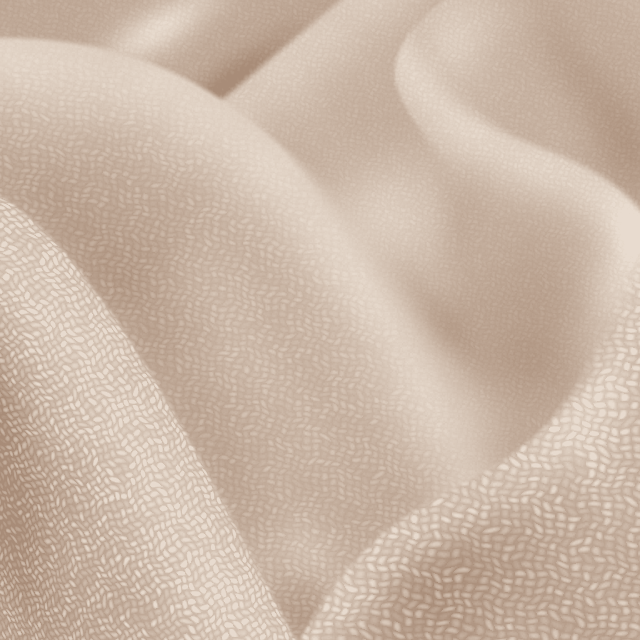
Reproduce this texture procedurally as a three.js fragment shader.

```glsl
// Softly draped linen: overlapping folds with a woven thread relief.
varying vec2 vUv;

const vec3 SHADE = vec3(0.66, 0.55, 0.47);
const vec3 LIGHT = vec3(0.91, 0.86, 0.81);
const float CONTRAST = 1.5;
const float MID_TONE = 0.51;

// Fold outlines: cubic coefficients of height over x
const vec4 CENTRE_FOLD = vec4(0.941, 0.0, -0.53, -0.79);
const vec4 LEFT_FOLD = vec4(0.694, -0.6, -3.0, 2.27);
const vec4 FRONT_FOLD = vec4(0.0, 1.864, -5.46, 7.5);
const vec4 RIGHT_CREST = vec4(0.865, -1.15, 5.0, -11.0);
const float FRONT_START = 0.469;
const float CREST_START = 0.70;

// Threads per canvas and relief depth of each layer
const vec2 FAR_THREADS = vec2(110.0, 125.0);
const vec2 CENTRE_THREADS = vec2(76.0, 104.0);
const vec2 LEFT_THREADS = vec2(78.0, 72.0);
const vec2 FRONT_THREADS = vec2(58.0, 82.0);
const float FAR_RELIEF = 0.05;
const float CENTRE_RELIEF = 0.12;
const float LEFT_RELIEF = 0.29;
const float FRONT_RELIEF = 0.24;
const float FUZZ = 0.06;

float hash(vec2 p) {
  p = fract(p * vec2(0.1031, 0.1137));
  p += dot(p, p.yx + 33.33);
  return fract((p.x + p.y) * p.x * 7.3);
}

vec2 rotate(vec2 p, float a) {
  float c = cos(a), s = sin(a);
  return vec2(c * p.x + s * p.y, c * p.y - s * p.x);
}

float band(float d, float centre, float width) {
  float k = (d - centre) / width;
  return exp(-k * k);
}

float glow(vec2 p, vec2 centre, vec2 radius, float angle) {
  vec2 q = rotate(p - centre, angle) / radius;
  return exp(-dot(q, q));
}

// Approximate distance below a cubic outline
float below(vec2 p, vec4 k) {
  float x = p.x;
  float height = k.x + x * (k.y + x * (k.z + x * k.w));
  float slope = k.y + x * (2.0 * k.z + 3.0 * x * k.w);
  return (height - p.y) / sqrt(1.0 + slope * slope);
}

// Plain weave: alternating raised thread crossings, centred near zero
float weave(vec2 p) {
  p += 0.3 * sin(p.yx * 0.9 + 2.0 * sin(p * 0.31)) + 0.12 * sin(p.yx * 2.3);
  vec2 cell = floor(p), f = fract(p) - 0.5;
  f = mod(cell.x + cell.y, 2.0) > 0.5 ? f : f.yx;
  float bump = smoothstep(0.65, 0.1, length(f * vec2(0.8, 1.3)));
  return bump * (0.45 + 1.1 * hash(cell + 17.0)) - 0.45;
}

void main() {
  vec2 p = vUv;
  float dCentre = below(p, CENTRE_FOLD);
  float dLeft = below(p, LEFT_FOLD);
  float dFront = below(p - vec2(FRONT_START, 0.0), FRONT_FOLD);
  float dCrest = below(p - vec2(CREST_START, 0.0), RIGHT_CREST);

  // Distant folds and the pale valley
  float dBack = dot(p - vec2(0.36, 0.855), vec2(0.645, -0.764));
  float backLeft = 0.40 + 0.40 * glow(p, vec2(0.25, 0.955), vec2(0.11, 0.035), 0.55)
    - 0.26 * glow(p, vec2(0.36, 0.87), vec2(0.13, 0.03), 0.65);
  float backRight = 0.46 + 0.22 * band(dBack, 0.02, 0.07)
    + 0.24 * glow(p, vec2(0.61, 0.65), vec2(0.10, 0.09), 0.0);
  float tone = mix(backLeft, backRight, smoothstep(-0.008, 0.008, dBack));

  // Right fold: hollow, rounded crest and inner slope
  float rise = p.y - 0.885;
  float outline = 0.617 + (rise > 0.0 ? 5.7 * rise * rise
    : 0.085 * smoothstep(0.0, -0.185, rise));
  float hollow = 0.42 + 0.33 * band(dCrest, 0.025, 0.06)
    - 0.14 * glow(p, vec2(0.83, 0.46), vec2(0.09, 0.10), 0.5)
    + 0.28 * glow(p, vec2(0.97, 0.55), vec2(0.055, 0.12), -0.3)
    + 0.14 * glow(p, vec2(0.73, 0.36), vec2(0.06, 0.08), 0.0);
  float inner = 0.48 + 0.22 * glow(p, vec2(0.71, 0.95), vec2(0.07, 0.09), 0.0)
    - 0.20 * glow(p, vec2(0.98, 0.77), vec2(0.06, 0.14), 0.35)
    - 0.10 * glow(p, vec2(0.88, 0.92), vec2(0.04, 0.12), 0.4);
  float innerSoft = mix(0.035, 0.008, smoothstep(0.66, 0.82, p.x));
  float right = mix(hollow, inner, smoothstep(-innerSoft, innerSoft, -dCrest));
  float rightSoft = mix(0.035, 0.006, smoothstep(0.68, 0.83, p.y));
  tone = mix(tone, right, smoothstep(-rightSoft, rightSoft, p.x - outline));
  tone -= 0.14 * glow(p, vec2(0.68, 0.50), vec2(0.10, 0.03), -0.85);
  tone += FAR_RELIEF * weave(rotate(p, -0.3) * FAR_THREADS);

  // Broad centre fold, melting into the valley on its right
  float centre = 0.49 + 0.26 * band(dCentre, 0.03, 0.09)
    - 0.12 * glow(p, vec2(0.20, 0.62), vec2(0.14, 0.12), -0.8)
    + 0.07 * glow(p, vec2(0.36, 0.50), vec2(0.05, 0.16), 0.5)
    + 0.20 * glow(p, vec2(0.46, 0.13), vec2(0.08, 0.06), 0.0)
    - 0.10 * band(dLeft, -0.03, 0.05) - 0.08 * band(dFront, -0.03, 0.05);
  centre += CENTRE_RELIEF * smoothstep(0.0, 0.25, dCentre + 0.06)
    * weave(rotate(p, -0.22) * CENTRE_THREADS);
  float centreSoft = mix(0.006, 0.055, smoothstep(0.42, 0.64, p.x));
  tone = mix(tone, centre, smoothstep(-centreSoft, centreSoft, dCentre));

  // Front right fold
  float front = 0.43 + 0.24 * band(dFront, 0.02, 0.06)
    - 0.16 * glow(p, vec2(0.70, 0.09), vec2(0.14, 0.08), 0.7)
    + 0.14 * glow(p, vec2(0.95, 0.30), vec2(0.09, 0.15), 0.0);
  front += FRONT_RELIEF * weave(rotate(p, -0.15) * FRONT_THREADS);
  float frontSoft = mix(0.006, 0.035, smoothstep(0.84, 0.96, p.x));
  tone = mix(tone, front, smoothstep(-frontSoft, frontSoft, dFront));

  // Near left fold, threads crowding toward its edge
  float turn = dLeft + 0.03 * (1.0 - exp(-max(dLeft, 0.0) / 0.03));
  float left = 0.45 + 0.28 * band(dLeft, 0.07, 0.12)
    - 0.26 * glow(p, vec2(0.0, 0.26), vec2(0.06, 0.24), 0.2);
  left += LEFT_RELIEF * weave(vec2(turn, p.x * 0.5 - p.y) * LEFT_THREADS);
  tone = mix(tone, left, smoothstep(-0.005, 0.005, dLeft));

  // Uneven dye, contrast and fibre fuzz
  vec2 drift = p * 19.0 + 1.7 * sin(p.yx * 13.0);
  tone += 0.02 * sin(drift.x + drift.y) * sin(drift.y - 0.6 * drift.x);
  tone = MID_TONE + CONTRAST * (tone - 0.5);
  tone += FUZZ * (hash(floor(p * 384.0)) - 0.5);
  gl_FragColor = vec4(mix(SHADE, LIGHT, clamp(tone, 0.0, 1.0)), 1.0);
}
```
